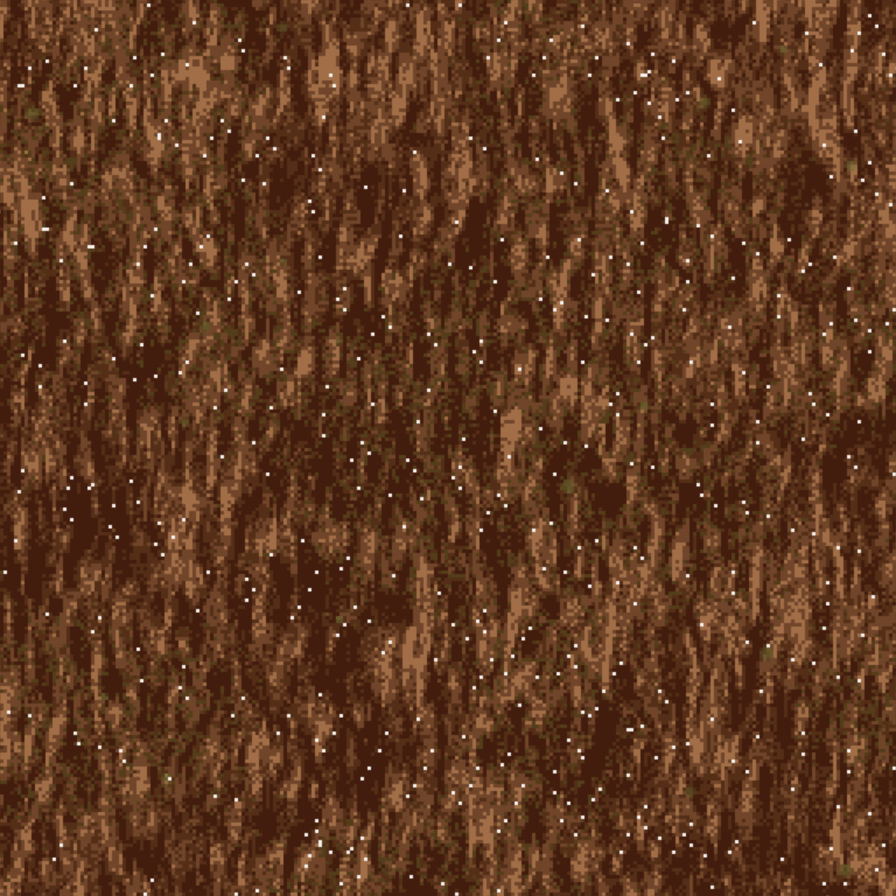
A three.js fragment shader for this texture:

```glsl
varying vec2 vUv;

#define CELLS 256.0
#define STREAK_FREQ vec2(108.0, 25.0)
#define FIBRE_FREQ vec2(205.0, 58.0)
#define PATCH_FREQ vec2(9.0, 6.5)
#define LEAN 0.04
#define WOBBLE 0.016
#define GRAIN 0.43
#define TONE_STEPS vec3(-0.175, 0.069, 0.337)
#define MOSS_AMOUNT 0.42
#define SPECK_CHANCE 0.0013
#define SPECK_CLUSTER 0.011
#define FLECK_GRID 12.0

const vec3 DARK_BARK = vec3(0.26, 0.11, 0.05);
const vec3 MID_BARK = vec3(0.33, 0.18, 0.09);
const vec3 LIGHT_BARK = vec3(0.44, 0.27, 0.16);
const vec3 TAN_BARK = vec3(0.63, 0.43, 0.28);
const vec3 OLIVE = vec3(0.33, 0.24, 0.10);
const vec3 LICHEN = vec3(0.42, 0.43, 0.20);
const vec3 SPECK = vec3(0.97, 0.95, 0.93);

float hash(vec2 p) {
  return fract(sin(dot(p, vec2(12.9898, 78.233))) * 43758.5453);
}

float noise(vec2 p) {
  vec2 i = floor(p);
  vec2 f = fract(p);
  f = f * f * (3.0 - 2.0 * f);
  float low = mix(hash(i), hash(i + vec2(1.0, 0.0)), f.x);
  float high = mix(hash(i + vec2(0.0, 1.0)), hash(i + 1.0), f.x);
  return mix(low, high, f.y);
}

// Noise centred on zero
float wave(vec2 p) {
  return noise(p) - 0.5;
}

// Height of the bark: wavering streaks, fine fibres, faint patches and grain
float barkTone(vec2 p, vec2 cell) {
  vec2 q = p;
  q.x += WOBBLE * wave(p * vec2(11.0, 9.0) + 31.0) - LEAN * p.y;
  q.x += 0.45 * WOBBLE * wave(p * vec2(44.0, 38.0) + 57.0);
  float tone = 0.85 * wave(q * STREAK_FREQ + 13.0);
  tone += 0.65 * wave(q * FIBRE_FREQ + 71.0);
  tone += 0.28 * wave(q * PATCH_FREQ + 5.0);
  tone += 0.22 * wave(q * PATCH_FREQ * 2.7 + 43.0);
  return tone + GRAIN * (hash(cell + 17.0) - 0.5);
}

// Sparse round lichen spots on a jittered grid
float lichenMask(vec2 p) {
  vec2 g = p * FLECK_GRID;
  vec2 id = floor(g);
  vec2 centre = 0.2 + 0.6 * vec2(hash(id + 3.0), hash(id + 8.0));
  float radius = mix(0.06, 0.12, hash(id + 21.0));
  float present = step(0.87, hash(id + 47.0));
  float d = length(fract(g) - centre);
  return present * (1.0 - smoothstep(radius * 0.5, radius, d));
}

// Flat colour of one square grain
vec3 grainColour(vec2 cell) {
  vec2 p = (cell + 0.5) / CELLS;
  float tone = barkTone(p, cell);
  vec3 steps = step(TONE_STEPS, vec3(tone));

  // Olive moss tints part of the middle tone
  float moss = smoothstep(0.4, 0.85, noise(p * 5.0 + 91.0));
  float isMoss = step(hash(cell + 29.0), moss * MOSS_AMOUNT);
  vec3 colour = mix(DARK_BARK, mix(MID_BARK, OLIVE, isMoss), steps.x);
  colour = mix(colour, LIGHT_BARK, steps.y);
  colour = mix(colour, TAN_BARK, steps.z);
  colour = mix(colour, LICHEN, 0.5 * lichenMask(p));

  // White specks, gathered in loose clusters
  float cluster = smoothstep(0.7, 0.95, noise(p * 11.0 + 63.0));
  float chance = SPECK_CHANCE + SPECK_CLUSTER * cluster;
  float draw = hash(cell.yx * vec2(1.37, 0.73) + 83.0);
  return mix(colour, SPECK, step(draw, chance));
}

void main() {
  // Blend the four nearest grains across a narrow soft edge
  vec2 g = vUv * CELLS - 0.5;
  vec2 base = floor(g);
  vec2 blend = smoothstep(0.2, 0.8, fract(g));
  vec3 colour = vec3(0.0);
  for (int j = 0; j < 2; j++) {
    for (int i = 0; i < 2; i++) {
      vec2 corner = vec2(float(i), float(j));
      vec2 weight = mix(1.0 - blend, blend, corner);
      colour += weight.x * weight.y * grainColour(base + corner);
    }
  }
  gl_FragColor = vec4(colour, 1.0);
}
```
